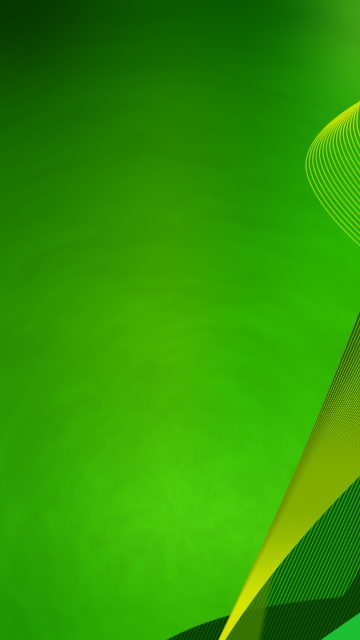
A WebGL 1 fragment shader for this background:

```glsl
precision highp float;
// Green painted backdrop with a yellow wire loop and a twisting mesh ribbon.
// The backdrop is a vertical ramp with soft shades and swirling strokes; the
// loop is a family of curves, and the ribbon lies between quadratic edges.
uniform vec2 u_resolution;

const float ASPECT = 0.5625;
const vec3 RAMP_TOP = vec3(0.05, 0.36, 0.0);
const vec3 RAMP_HIGH = vec3(0.10, 0.45, 0.0);
const vec3 RAMP_MID = vec3(0.27, 0.69, 0.0);
const vec3 RAMP_LOW = vec3(0.28, 0.76, 0.02);
const vec3 RAMP_BASE = vec3(0.20, 0.70, 0.01);
const vec3 LEFT_TINT = vec3(0.60, 0.83, 0.5);
const vec3 RIGHT_TINT = vec3(0.70, 1.0, 1.0);
const vec3 CORNER_GLOW = vec3(0.22, 0.17, 0.08);
const vec3 YELLOW = vec3(0.87, 0.92, 0.0);
const vec3 LIME = vec3(0.60, 0.87, 0.02);
const vec3 CLOTH_MID = vec3(0.52, 0.68, 0.0);
const vec3 CLOTH_TOP = vec3(0.32, 0.57, 0.0);
const vec3 OLIVE = vec3(0.27, 0.51, 0.0);
const vec3 MESH_DARK = vec3(0.03, 0.36, 0.0);
const vec3 MESH_LINE = vec3(0.16, 0.66, 0.05);
const vec3 BAND_DARK = vec3(0.03, 0.24, 0.0);
const vec3 CORNER_GREEN = vec3(0.12, 0.75, 0.20);
const vec2 SWIRL_CENTER = vec2(0.31, 0.20);
const float LOOP_LINES = 16.0;
const float RIBBON_LINES = 56.0;
const float MESH_PITCH = 0.0056;
const float BRUSH_STRENGTH = 0.085;

float hash(vec2 p) {
  vec3 q = fract(p.xyx * 0.1031);
  q += dot(q, q.yzx + 33.33);
  return fract((q.x + q.y) * q.z);
}

float noise(vec2 p) {
  vec2 i = floor(p), f = fract(p);
  f = f * f * (3.0 - 2.0 * f);
  return mix(mix(hash(i), hash(i + vec2(1.0, 0.0)), f.x),
             mix(hash(i + vec2(0.0, 1.0)), hash(i + vec2(1.0, 1.0)), f.x), f.y);
}

// Strokes that follow arcs around the swirl, roughened by a small warp
float brush(vec2 p) {
  p += 0.035 * vec2(noise(p * 9.0), noise(p * 9.0 + 17.0));
  p += 0.008 * vec2(noise(p * 50.0), noise(p * 50.0 + 31.0));
  vec2 d = p - SWIRL_CENTER;
  vec2 arc = vec2(atan(d.x, d.y), length(d));
  return 0.55 * noise(arc * vec2(4.0, 36.0) + 50.0)
       + 0.45 * noise(arc * vec2(9.0, 90.0) + 90.0) - 0.5;
}

vec3 backdrop(vec2 p) {
  vec3 c = mix(RAMP_BASE, RAMP_LOW, smoothstep(0.0, 0.2, p.y));
  c = mix(c, RAMP_MID, smoothstep(0.2, 0.5, p.y));
  c = mix(c, RAMP_HIGH, clamp((p.y - 0.5) / 0.4, 0.0, 1.0));
  c = mix(c, RAMP_TOP, smoothstep(0.86, 1.0, p.y));
  c *= mix(LEFT_TINT, vec3(1.0), smoothstep(-0.02, 0.28, p.x));
  float right = smoothstep(0.26, 0.40, p.x);
  c *= mix(vec3(1.0), RIGHT_TINT, right * smoothstep(0.1, 0.45, p.y));
  c.g += 0.09 * smoothstep(0.36, 0.56, p.x) * smoothstep(0.4, 0.7, p.y);
  vec2 g = (p - vec2(0.58, 0.98)) / vec2(0.09, 0.17);
  c += CORNER_GLOW * exp(-dot(g, g));
  vec2 h = (p - SWIRL_CENTER) / vec2(0.13, 0.09);
  c += vec3(0.02, 0.035, 0.025) * exp(-dot(h, h));
  vec2 k = p - vec2(0.0, 1.0);
  c *= 1.0 - 0.28 * exp(-dot(k, k) / 0.025);
  return c * (1.0 + BRUSH_STRENGTH * brush(p));
}

// Coverage of nested curves that meet at the right edge
float wireLoop(vec2 p, float px) {
  float ink = 0.0;
  for (float i = 0.0; i < LOOP_LINES; i++) {
    float s = i / LOOP_LINES;
    vec2 tip = vec2(0.478 + 0.085 * s, 0.740 + 0.072 * s);
    float rise = 0.841 - tip.y, reach = 0.5625 - tip.x;
    float d = p.y - tip.y;
    float upper = step(0.0, d);
    float span = mix(0.124, rise, upper), size = mix(0.085, reach, upper);
    float power = mix(1.6, 2.0, upper), u = abs(d) / span;
    float slope = size * power * pow(u + 0.0001, power - 1.0) / span;
    float dist = abs(p.x - tip.x - size * pow(u + 0.0001, power));
    dist /= sqrt(1.0 + slope * slope);
    ink = max(ink, 1.0 - smoothstep(0.0, 0.0004 + px, dist));
  }
  return ink;
}

float stripes(float v) {
  return smoothstep(0.20, 0.45, abs(fract(v) - 0.5));
}

void main() {
  vec2 p = gl_FragCoord.xy / u_resolution * vec2(ASPECT, 1.0);
  float px = 1.0 / u_resolution.y;
  vec3 color = backdrop(p);
  vec3 wire = mix(LIME, YELLOW, smoothstep(0.76, 0.82, p.y));
  color = mix(color, wire, 0.85 * wireLoop(p, px));

  // Ribbon edges and the rim of the dark band
  float left = 0.341 + p.y * (0.48 - 0.10 * p.y);
  float right = 0.352 + p.y * (0.64 + 0.70 * p.y);
  float bandTop = 0.08 * (1.0 - exp((0.26 - p.x) / 0.15))
                + 0.06 * smoothstep(0.53, 0.58, p.x);

  // Striped mesh behind the ribbon, with an olive fold beside it
  float lines = stripes((p.x - 0.45 * p.y) / MESH_PITCH);
  vec3 mesh = mix(MESH_DARK, MESH_LINE, 0.85 * lines);
  color = mix(color, mesh, smoothstep(-px, px, p.x - right));
  float band = smoothstep(-px, px, bandTop - p.y);
  color = mix(color, BAND_DARK + 0.16 * lines * MESH_LINE, band);
  float fold = smoothstep(-px, px, p.x - right)
             * (1.0 - smoothstep(-0.008, 0.004, p.x - 0.408 - 0.2 * p.y));
  color = mix(color, OLIVE, 0.75 * fold);

  // Bright corner below the band
  float corner = (p.x - 0.501) * 0.70 - p.y;
  color = mix(color, CORNER_GREEN, smoothstep(-px, px, corner));

  // Ribbon: yellow near its twist, olive and finely lined above
  float width = max(right - left, 0.001);
  float t = (p.x - left) / width;
  float body = smoothstep(-px, px, p.x - left) * smoothstep(-px, px, right - p.x);
  vec3 cloth = mix(YELLOW, CLOTH_MID, smoothstep(0.03, 0.22, p.y));
  cloth = mix(cloth, CLOTH_TOP, smoothstep(0.22, 0.50, p.y));
  cloth *= mix(0.82, 1.0, smoothstep(0.0, 0.2, t));
  float detail = smoothstep(1.0, 2.4, width / (RIBBON_LINES * px));
  float weave = stripes(t * RIBBON_LINES) - 0.45;
  cloth += weave * detail * vec3(0.26, 0.24, 0.0);
  color = mix(color, cloth, body * 0.96);
  gl_FragColor = vec4(clamp(color, 0.0, 1.0), 1.0);
}
```
